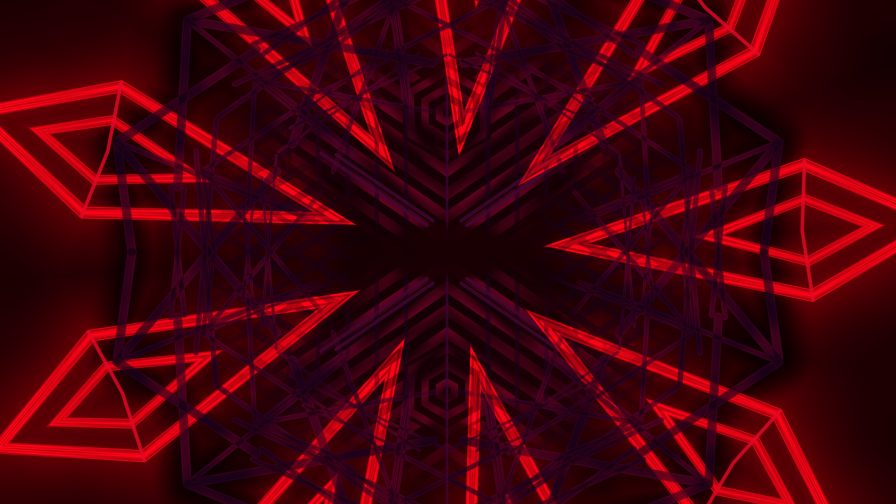
Reproduce this background procedurally as a WebGL 2 fragment shader.

```glsl
#version 300 es
precision highp float;
uniform vec2 u_resolution;
out vec4 fragColor;

#define KITES 9.0
#define KITE_TURN 0.061
#define STROKE 0.0118
#define GLOW 0.43
#define GLOW_FALLOFF 11.0
#define CHEVRON_SLOPE 0.68
#define CHEVRON_STEP 0.046
#define BAR_OPACITY 0.72
#define INNER_LATTICE 0.74
#define HALO 0.075

const float PI = 3.14159265;
const vec3 NEON = vec3(0.88, 0.01, 0.075);
const vec3 EMBER = vec3(0.82, 0.0, 0.03);
const vec3 PLUM = vec3(0.29, 0.008, 0.14);
const vec3 INDIGO = vec3(0.10, 0.005, 0.115);
const vec3 SHADOW = vec3(0.075, 0.0, 0.01);

// Girders of one lattice arm, as start and end points
const vec4 GIRDERS[6] = vec4[6](
  vec4(0.657, 0.218, 0.627, 0.0), vec4(0.657, 0.218, 0.26, 0.06),
  vec4(0.657, 0.218, 0.34, -0.16), vec4(0.55, 0.13, 0.523, -0.125),
  vec4(0.657, 0.218, 0.38, 0.40), vec4(0.46, 0.26, 0.50, -0.20));

vec2 hashGradient(vec2 cell) {
  float h = fract(sin(dot(cell, vec2(127.1, 311.7))) * 43758.5);
  return vec2(cos(h * 2.0 * PI), sin(h * 2.0 * PI));
}

float gradientNoise(vec2 p) {
  vec2 i = floor(p), f = fract(p), u = f * f * (3.0 - 2.0 * f);
  vec2 e = vec2(0.0, 1.0);
  float low = mix(dot(hashGradient(i), f), dot(hashGradient(i + e.yx), f - e.yx), u.x);
  float high = mix(dot(hashGradient(i + e), f - e), dot(hashGradient(i + 1.0), f - 1.0), u.x);
  return mix(low, high, u.y);
}

float segment(vec2 p, vec2 a, vec2 b) {
  vec2 d = b - a;
  return length(p - a - d * clamp(dot(p - a, d) / dot(d, d), 0.0, 1.0));
}

// Signed distance to the line a-b, positive on its left
float side(vec2 p, vec2 a, vec2 b) {
  vec2 d = normalize(b - a);
  return dot(p - a, vec2(-d.y, d.x));
}

// Sharp-cornered kite along the x axis, with p.y >= 0
float kite(vec2 p, float tip, vec2 corner, float tail) {
  return max(side(p, vec2(tip, 0.0), corner), side(p, corner, vec2(tail, 0.0)));
}

float line(float d, float halfWidth, float aa) {
  return 1.0 - smoothstep(halfWidth - aa, halfWidth + aa, d);
}

// Stripe with soft edges, lit for the given share of each period
float stripe(float t, float share, float aa) {
  return line(abs(fract(t) - 0.5), share * 0.5, aa);
}

void main() {
  vec2 p = (gl_FragCoord.xy - 0.5 * u_resolution) / u_resolution.y;
  float aa = 0.8 / u_resolution.y;
  float r = length(p);
  vec2 q = abs(p + vec2(0.002, 0.0));
  float grain = gradientNoise(p * 9.0);

  // Ring of nested kites, stroked inside their outlines
  float wedge = 2.0 * PI / KITES;
  float angle = mod(atan(p.y, p.x) - KITE_TURN + 0.5 * wedge, wedge) - 0.5 * wedge;
  vec2 k = r * vec2(cos(angle), abs(sin(angle)));
  float outer = abs(kite(k, 0.19, vec2(0.717, 0.143), 1.0) + STROKE);
  float inner = abs(kite(k, 0.487, vec2(0.713, 0.072), 0.868) + 0.8 * STROKE);
  float ridge = segment(k, vec2(0.704, 0.0), vec2(0.717, 0.138));
  float edge = min(outer, inner + 0.002);

  // Lattice: six mirrored arms at two sizes
  float cover = 0.0, crossing = 0.0, nearest = 1.0, rim = 0.0;
  for (int n = 0; n < 24; n++) {
    float a = float(n % 12 / 2) * PI / 3.0;
    float size = n < 12 ? 1.0 : INNER_LATTICE;
    vec2 s = mat2(cos(a), -sin(a), sin(a), cos(a)) * p / size;
    if (n % 2 == 1) s.y = -s.y;
    for (int i = 0; i < 6; i++) {
      float d = segment(s, GIRDERS[i].xy, GIRDERS[i].zw) * size;
      float halfWidth = (i % 2 == 0 ? 0.009 : 0.0055) * size * size;
      float bar = line(d, halfWidth, aa);
      crossing = max(crossing, cover * bar);
      cover = max(cover, bar);
      rim = max(rim, line(abs(d - halfWidth + 0.001), 0.0012, aa));
      nearest = min(nearest, d);
    }
  }
  cover *= smoothstep(0.2, 0.34, r);

  // Red haze over black, dark around the outside of the lattice
  float haze = GLOW * exp(-GLOW_FALLOFF * edge) * smoothstep(0.08, 0.42, r);
  vec3 color = SHADOW * 0.7 + EMBER * max(haze + 0.02 + 0.04 * grain, 0.0);
  float shade = 1.0 - smoothstep(0.0, HALO, nearest + 0.6 * max(0.0, 0.03 - edge));
  color *= 1.0 - shade * mix(0.3, 0.75, smoothstep(0.5, 0.66, r));

  // Chevron panels above and below the centre
  float t = q.y - CHEVRON_SLOPE * q.x;
  float panel = smoothstep(-0.09, 0.02, t) * (1.0 - smoothstep(0.28, 0.5, r));
  float chevrons = stripe(t / CHEVRON_STEP, 0.55, aa / CHEVRON_STEP);
  vec2 h = vec2(q.x, abs(q.y - 0.275));
  float hexagon = max(h.x, 0.5 * h.x + 0.866 * h.y);
  float rings = stripe(hexagon / 0.029, 0.5, aa / 0.029);
  chevrons = mix(chevrons, rings, line(hexagon, 0.087, aa));
  float posts = stripe(q.x / 0.058 + 0.1, 0.16, aa / 0.058) * smoothstep(0.04, 0.06, q.x);
  float plate = 0.85 + 1.3 * gradientNoise(vec2(q.x * 12.0, t * 30.0));
  vec3 panelColor = mix(vec3(0.085, 0.0, 0.02), PLUM * vec3(1.0, 1.0, 0.7) * plate, chevrons);
  panelColor = mix(panelColor, INDIGO, 0.6 * posts);
  color = mix(color, panelColor, 0.8 * panel);

  // Faint diamond mesh at the sides
  float mesh = stripe((q.y + 0.6 * q.x) / 0.052, 0.35, aa / 0.052)
             + stripe((q.y - 0.6 * q.x) / 0.052, 0.25, aa / 0.052);
  mesh = min(mesh, 1.0) * smoothstep(0.14, 0.24, q.x);
  mesh *= (1.0 - smoothstep(0.36, 0.56, r)) * (1.0 - 0.7 * panel);
  color = mix(color, INDIGO * 0.8, 0.5 * mesh);

  // Girders with lit rims, indigo where they cross
  float tint = clamp(0.5 + 1.7 * gradientNoise(p * 14.0 + 5.0), 0.0, 1.0);
  vec3 girder = mix(mix(INDIGO, PLUM, tint), INDIGO * 0.7, 0.8 * crossing);
  girder += vec3(0.07, 0.005, 0.04) * rim;
  color = mix(color, girder, 0.75 * cover);

  // Dark diamond opening, its paired rails and the central spine
  float opening = 1.0 - smoothstep(0.75, 1.15, q.x / 0.22 + q.y / 0.075);
  color = mix(color, SHADOW + vec3(0.02, 0.0, 0.0), 0.85 * opening);
  float rails = min(segment(q, vec2(0.04, 0.053), vec2(0.25, 0.196)),
                    segment(q, vec2(0.028, 0.062), vec2(0.22, 0.193)));
  color = mix(color, vec3(0.27, 0.025, 0.2), 0.8 * line(rails, 0.0035, aa));
  float spine = line(q.x, 0.0025, aa) * smoothstep(0.03, 0.07, q.y);
  color = mix(color, vec3(0.24, 0.02, 0.2), 0.7 * spine);

  // Neon strokes with fine streaks, dimmed behind the lattice
  float neon = max(line(outer, STROKE, aa), line(inner, STROKE * 0.8, aa));
  float streak = 0.95 + 0.5 * gradientNoise(vec2(k.x * 5.0, edge * 260.0));
  float veil = max(cover, max(0.6 * panel * max(1.0 - chevrons, posts), 0.5 * mesh));
  color = mix(color, NEON * streak, neon * (1.0 - BAR_OPACITY * veil - 0.15 * crossing));
  color = mix(color, vec3(0.88, 0.03, 0.15), 0.85 * line(ridge, 0.0035, aa));

  fragColor = vec4(clamp(color, 0.0, 1.0), 1.0);
}
```
